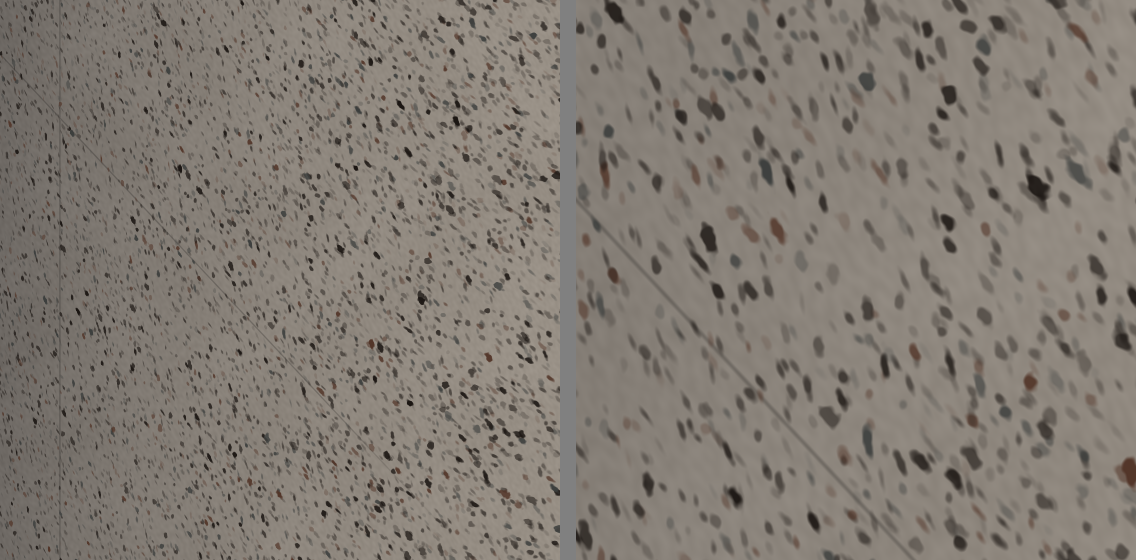
Left, the full canvas; right, a detail of the centre.
Write a WebGL 2 fragment shader that draws this texture.

```glsl
#version 300 es
precision highp float;
// Speckled stone floor seen at an angle: a warm grey ground that darkens to the
// left, three layers of tilted elongated chips scattered on jittered grids, and
// two faint seams. Gradient noise roughens the chips and mottles the ground.

uniform vec2 u_resolution;
out vec4 fragColor;

const vec3 GROUND_SHADE = vec3(0.430, 0.411, 0.392);
const vec3 GROUND_LIGHT = vec3(0.622, 0.588, 0.545);
const float LIGHT_FALLOFF = 2.0;    // how fast the shade fades to the right
const float MOTTLE = 0.022;         // broad cloudiness of the ground
const float TOOTH = 0.030;          // fine roughness of the ground

const vec3 CHIP_DARK = vec3(0.105, 0.085, 0.072);
const vec3 CHIP_SLATE = vec3(0.230, 0.240, 0.235);
const vec3 CHIP_RUST = vec3(0.320, 0.205, 0.155);
const float CHIP_ANGLE = -1.08;     // radians, falling steeply to the right
const float ANGLE_JITTER = 0.7;
const float CHIP_ROUGHNESS = 0.55;
const float CHIP_SOFTNESS = 0.0013;

const float SEAM_X = 0.107;
const vec2 SEAM_POINT = vec2(0.111, 0.785);
const vec2 SEAM_DIRECTION = vec2(0.684, -0.730);
const float SEAM_HALF_WIDTH = 0.0011;
const float SEAM_STRENGTH = 0.20;

vec3 hash3(vec2 p) {
    vec3 q = fract(vec3(p.xyx) * vec3(0.1031, 0.1030, 0.0973));
    q += dot(q, q.yxz + 33.33);
    return fract((q.xxy + q.yzz) * q.zyx);
}

float cornerSlope(vec2 cell, vec2 offset) {
    float a = 6.28318 * hash3(cell + 71.0).x;
    return dot(vec2(cos(a), sin(a)), offset);
}

// Gradient noise, roughly -0.7 to 0.7
float gradientNoise(vec2 p) {
    vec2 i = floor(p), f = fract(p);
    vec2 w = f * f * f * (f * (f * 6.0 - 15.0) + 10.0);
    vec2 e = vec2(1.0, 0.0);
    float low = mix(cornerSlope(i, f), cornerSlope(i + e, f - e), w.x);
    float high = mix(cornerSlope(i + e.yx, f - e.yx), cornerSlope(i + 1.0, f - 1.0), w.x);
    return mix(low, high, w.y);
}

vec2 rotate(vec2 p, float angle) {
    float c = cos(angle), s = sin(angle);
    return vec2(c * p.x + s * p.y, c * p.y - s * p.x);
}

// Lays one layer of chips over the base colour.
// axes: half length and half width; opacity: faintest and strongest chip
vec3 addChips(vec3 base, vec2 p, float cells, float chance, vec2 axes, vec2 opacity, float seed) {
    vec2 home = floor(p * cells);
    float soft = max(CHIP_SOFTNESS, 0.7 / u_resolution.y);
    float rough = CHIP_ROUGHNESS * gradientNoise(p * 170.0 + seed);
    for (int y = -1; y <= 1; y++) {
        for (int x = -1; x <= 1; x++) {
            vec2 cell = home + vec2(x, y);
            vec3 place = hash3(cell + seed);
            vec3 look = hash3(cell + seed + 211.0);
            vec3 form = hash3(cell + seed + 457.0);
            float cluster = 1.0 + 0.8 * gradientNoise(cell / cells * 9.0 + seed);
            if (place.z > chance * cluster) continue;

            vec2 offset = p - (cell + place.xy) / cells;
            offset = rotate(offset, CHIP_ANGLE + ANGLE_JITTER * (form.x - 0.5));
            vec2 size = axes * mix(vec2(0.65), vec2(1.35), form.yz);
            float edge = (length(offset / size) - 1.0 + rough) * size.y;
            float cover = 1.0 - smoothstep(-soft, soft, edge);

            vec3 tint = look.x < 0.14 ? CHIP_RUST : look.x < 0.36 ? CHIP_SLATE : CHIP_DARK;
            float strength = mix(opacity.x, opacity.y, look.y * sqrt(look.y));
            base = mix(base, tint, cover * strength);
        }
    }
    return base;
}

float seam(float distanceToLine) {
    float soft = max(SEAM_HALF_WIDTH, 0.7 / u_resolution.y);
    return 1.0 - smoothstep(0.0, SEAM_HALF_WIDTH + soft, abs(distanceToLine));
}

void main() {
    vec2 uv = gl_FragCoord.xy / u_resolution.y;

    // Ground with side light and slight texture
    vec3 color = mix(GROUND_LIGHT, GROUND_SHADE, exp(-LIGHT_FALLOFF * uv.x));
    color += MOTTLE * gradientNoise(uv * 7.0);
    vec2 along = rotate(uv, CHIP_ANGLE);
    color += TOOTH * gradientNoise(along * vec2(90.0, 170.0));

    // Seams
    vec2 toSeam = uv - SEAM_POINT;
    float diagonal = seam(toSeam.x * SEAM_DIRECTION.y - toSeam.y * SEAM_DIRECTION.x);
    diagonal *= 1.0 - smoothstep(0.55, 0.85, uv.x);
    color *= 1.0 - SEAM_STRENGTH * max(seam(uv.x - SEAM_X), diagonal);

    // Chips, crowded together and narrower toward the left
    vec2 p = vec2(uv.x * (1.5 - 0.4 * uv.x), uv.y);
    float scale = mix(0.82, 1.12, uv.x);
    color = addChips(color, p, 95.0, 0.42, scale * vec2(0.0043, 0.0020), vec2(0.12, 0.60), 13.0);
    color = addChips(color, p, 60.0, 0.45, scale * vec2(0.0058, 0.0028), vec2(0.22, 0.92), 37.0);
    color = addChips(color, p, 34.0, 0.22, scale * vec2(0.0074, 0.0040), vec2(0.50, 1.00), 89.0);

    fragColor = vec4(color, 1.0);
}
```
